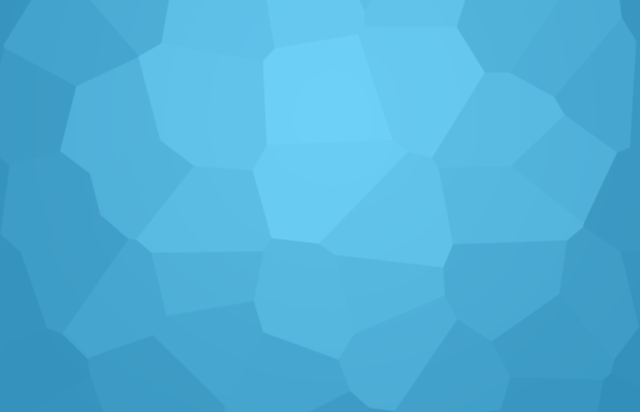
Write a WebGL 2 fragment shader that draws this background.

```glsl
#version 300 es
precision highp float;

#define CELL_SIZE 0.215
#define JITTER 0.82
#define SEED vec2(17.0, 43.0)
#define GLOW_CENTER vec2(0.52, 0.71)
#define GLOW_INNER 0.05
#define GLOW_OUTER 1.02
#define LOCAL_SHARE 0.12
#define TONE_VARIATION 0.022
#define BRIGHT_BLUE vec3(0.415, 0.805, 0.955)
#define DEEP_BLUE vec3(0.205, 0.570, 0.735)

uniform vec2 u_resolution;
out vec4 fragColor;

// Two pseudo-random values from a grid cell
vec2 hash22(vec2 p) {
    vec3 q = fract(vec3(p.xyx) * vec3(0.1031, 0.1030, 0.0973));
    q += dot(q, q.yzx + 33.33);
    return fract((q.xx + q.yz) * q.zy);
}

vec2 cellSite(vec2 cell) {
    return cell + 0.5 + JITTER * (hash22(cell + SEED) - 0.5);
}

// Radial falloff: 0 at the glow, 1 in the far corners
float falloff(vec2 point, vec2 center) {
    vec2 offset = point - center;
    // The light fades more slowly toward the top
    offset.y *= offset.y > 0.0 ? 0.8 : 1.0;
    return smoothstep(GLOW_INNER, GLOW_OUTER, length(offset));
}

// Flat facet tone with a faint trace of the smooth glow
vec3 facetColor(vec2 cell, vec2 point, vec2 center) {
    float siteFade = falloff(cellSite(cell) * CELL_SIZE, center);
    float fade = mix(siteFade, falloff(point, center), LOCAL_SHARE);
    float tone = hash22(cell + SEED.yx).x - 0.5;
    return mix(BRIGHT_BLUE, DEEP_BLUE, fade) + TONE_VARIATION * tone;
}

void main() {
    vec2 point = gl_FragCoord.xy / u_resolution.y;
    vec2 center = GLOW_CENTER * vec2(u_resolution.x / u_resolution.y, 1.0);
    vec2 gridPoint = point / CELL_SIZE;
    vec2 baseCell = floor(gridPoint);

    // Nearest and second nearest sites
    float nearDist = 1e5;
    float nextDist = 1e5;
    vec2 nearCell = baseCell;
    vec2 nextCell = baseCell;
    for (int y = -2; y <= 2; y++) {
        for (int x = -2; x <= 2; x++) {
            vec2 cell = baseCell + vec2(x, y);
            vec2 offset = cellSite(cell) - gridPoint;
            float dist = dot(offset, offset);
            if (dist < nearDist) {
                nextDist = nearDist;
                nextCell = nearCell;
                nearDist = dist;
                nearCell = cell;
            } else if (dist < nextDist) {
                nextDist = dist;
                nextCell = cell;
            }
        }
    }

    // Blend across the shared border over about one pixel
    float siteGap = distance(cellSite(nearCell), cellSite(nextCell));
    float edgeDist = 0.5 * (nextDist - nearDist) / siteGap * CELL_SIZE;
    float blend = 0.5 - 0.5 * smoothstep(0.0, 1.0 / u_resolution.y, edgeDist);
    vec3 color = mix(facetColor(nearCell, point, center),
                     facetColor(nextCell, point, center), blend);
    fragColor = vec4(color, 1.0);
}
```
